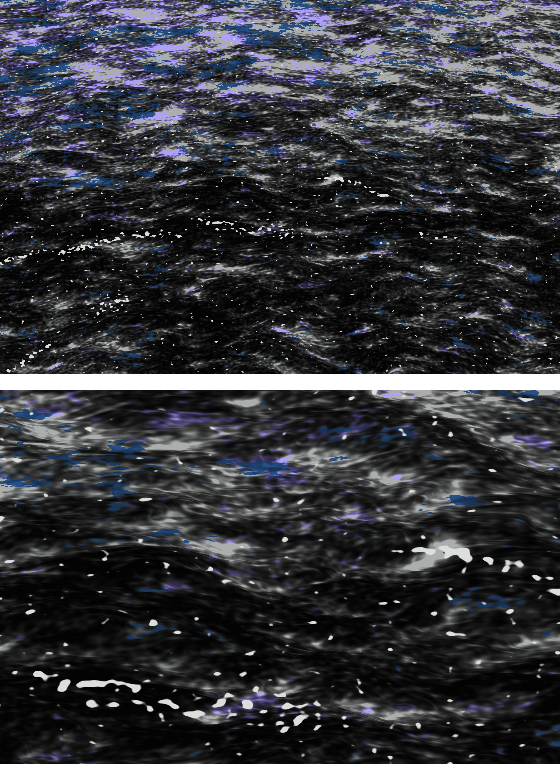
Top, the full canvas; bottom, a detail of the centre.
Reproduce this texture procedurally as a Shadertoy shader.

```glsl
// Dark rippled water under a low sky: streaked, creased noise gives the relief,
// a bright far edge fades to black in front, with violet and blue reflections
// in broken patches and a few speckled lines of white foam.

float hash(vec2 cell) {
    vec3 h = fract(vec3(cell.xyx) * vec3(0.1031, 0.1030, 0.0973));
    h += dot(h, h.yzx + 33.33);
    return fract((h.x + h.y) * h.z);
}

vec2 gradientAt(vec2 cell) {
    float angle = 6.2832 * hash(cell);
    return vec2(cos(angle), sin(angle));
}

// Signed gradient noise
float noise(vec2 p) {
    vec2 cell = floor(p), f = p - cell;
    vec2 u = f * f * f * (f * (f * 6.0 - 15.0) + 10.0);
    vec2 e = vec2(1.0, 0.0);
    float a = dot(gradientAt(cell), f);
    float b = dot(gradientAt(cell + e.xy), f - e.xy);
    float c = dot(gradientAt(cell + e.yx), f - e.yx);
    float d = dot(gradientAt(cell + e.xx), f - e.xx);
    return mix(mix(a, b, u.x), mix(c, d, u.x), u.y);
}

vec2 rotate(vec2 p, float angle) {
    float c = cos(angle), s = sin(angle);
    return vec2(c * p.x - s * p.y, s * p.x + c * p.y);
}

// Long humps with sharp dark creases; each octave bends the next
float ripples(vec2 p, vec2 frequency, float roughness) {
    float sum = 0.0, amplitude = 0.5, tilt = 0.16;
    for (int i = 0; i < 5; i++) {
        float n = noise(rotate(p, tilt) * frequency + 17.3 * float(i));
        sum += amplitude * (0.9 * n + 0.7 * (2.0 * abs(n) - 0.36));
        p += n * vec2(0.5, 0.35) / frequency.y;
        frequency *= 1.9;
        amplitude *= roughness;
        tilt = -tilt;
    }
    return sum;
}

// Soft closeness to the segment from a to b
float streak(vec2 p, vec2 a, vec2 b, float width) {
    vec2 ab = b - a;
    float t = clamp(dot(p - a, ab) / dot(ab, ab), 0.0, 1.0);
    float d = length(p - a - t * ab) / width;
    return exp(-d * d);
}

float foamLines(vec2 p) {
    float f = streak(p, vec2(0.16, 0.322), vec2(0.34, 0.368), 0.009);
    f = max(f, 0.85 * streak(p, vec2(0.0, 0.30), vec2(0.12, 0.33), 0.008));
    f = max(f, 0.8 * streak(p, vec2(0.34, 0.37), vec2(0.48, 0.37), 0.008));
    f = max(f, streak(p, vec2(0.02, 0.0), vec2(0.14, 0.085), 0.007));
    f = max(f, 0.9 * streak(p, vec2(0.88, 0.53), vec2(1.04, 0.474), 0.006));
    f = max(f, 0.85 * streak(p, vec2(1.12, 0.375), vec2(1.22, 0.36), 0.006));
    f = max(f, 0.65 * streak(p, vec2(0.54, 0.41), vec2(0.78, 0.37), 0.014));
    return max(f, 0.65 * streak(p, vec2(0.27, 0.17), vec2(0.32, 0.20), 0.025));
}

// Far water is bright, the trough in the middle nearly black
float skyLight(vec2 p) {
    float trough = (p.y - 0.41 - 0.05 * noise(p * 3.0)) / 0.08;
    return mix(-0.17, 0.36, smoothstep(0.25, 1.0, p.y))
         - 0.16 * exp(-trough * trough);
}

void mainImage(out vec4 fragColor, in vec2 fragCoord) {
    vec2 p = fragCoord / iResolution.y;

    // Arched flow, tighter towards the far edge
    vec2 flow = p;
    flow.y += 0.12 * (p.x - 0.75) * (p.x - 0.75) + 0.3 * p.y * p.y;
    flow += vec2(0.05, 0.03) * vec2(noise(p * 4.0 + 9.0), noise(p * 5.0));

    // Relief to luminance
    float broad = noise(flow * vec2(2.8, 8.0) + 4.0);
    float grain = noise(flow * vec2(105.0, 165.0));
    float relief = ripples(flow, vec2(5.5, 19.0), 0.84);
    float light = skyLight(p) + 0.45 * broad + 1.1 * relief + 0.35 * grain;
    float tone = clamp(0.185 * exp(2.6 * light) - 0.03, 0.012, 0.68);
    vec3 color = tone * vec3(0.99, 1.0, 1.0);

    // Broken violet and blue reflections, densest at the far left
    float farLeft = smoothstep(0.35, 1.1, p.y + 0.4 * (0.6 - p.x));
    float tintNoise = ripples(flow + 5.7, vec2(7.0, 24.0), 0.86) + 0.2 * grain;
    float tint = smoothstep(-0.03, 0.03, tintNoise + 0.38 * farLeft - 0.28);
    tint *= smoothstep(0.09, 0.17, tone);
    float bluePatch = noise(flow * vec2(4.5, 15.0) + 31.0) + 0.3 * tintNoise;
    vec3 violet = tone * vec3(0.98, 0.91, 1.38) + vec3(0.02, 0.01, 0.06);
    vec3 blue = vec3(0.13, 0.27, 0.46) * (0.6 + 0.8 * tone);
    vec3 reflection = mix(violet, blue, smoothstep(0.14, 0.19, bluePatch));
    color = mix(color, reflection, tint);

    // Speckled foam
    float speckle = noise(p * vec2(75.0, 110.0) + 3.0) + 0.5 * grain;
    vec2 drift = 0.012 * vec2(noise(p * 14.0), noise(p * 17.0 + 8.0));
    float foam = smoothstep(0.1, 0.25, speckle + 0.6 * foamLines(p + drift) - 0.38);
    color = mix(color, vec3(0.86, 0.87, 0.86), foam);

    fragColor = vec4(color, 1.0);
}
```
